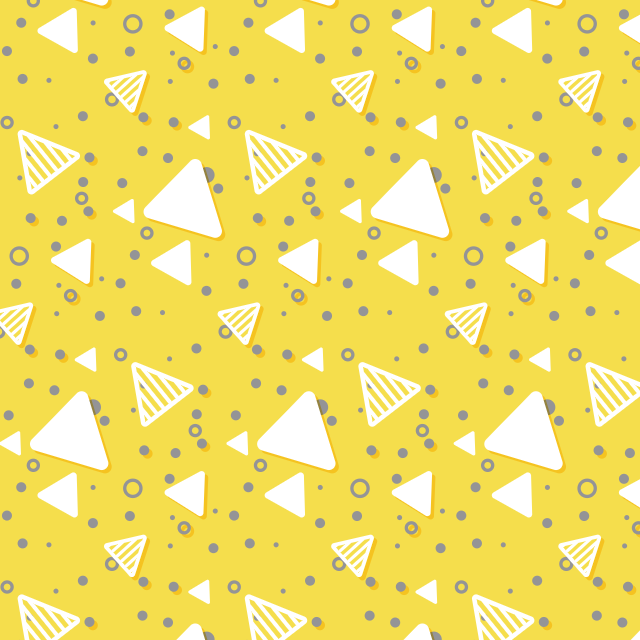
This pattern is drawn by a WebGL 1 fragment shader. Its source:

```glsl
precision highp float;
// Half-drop repeat of white rounded triangles, plain, striped or raised by an
// orange shadow, with grey rings and a hashed scatter of dots on yellow.
// Each part is a distance function folded into one brick-offset repeat cell.

uniform vec2 u_resolution;

const float CANVAS = 768.0;                  // design units per canvas height
const vec2 REPEAT = vec2(272.6, 278.7);      // cell size; rows shift by half
const vec2 DOT_GRID = vec2(6.0, 7.0);        // scatter slots per cell
const float DOT_JITTER = 0.64;
const float DOT_GAP = 3.0;                   // clearance from other parts
const float DOT_RADIUS = 6.0;
const float SPECK_RADIUS = 3.0;
const float SPECK_SHARE = 0.43;
const float RAISED_SHARE = 0.35;
const float RING_WIDTH = 4.0;
const vec2 SHADOW_SHIFT = vec2(4.0, 4.0);
const vec3 YELLOW = vec3(0.96, 0.87, 0.30);
const vec3 GREY = vec3(0.58, 0.58, 0.59);
const vec3 WHITE = vec3(1.0);
const vec3 SHADOW_TINT = vec3(1.0, 0.88, 0.42);

vec3 hash32(vec2 p) {
  vec3 h = fract(p.xyx * vec3(0.1031, 0.1030, 0.0973));
  h += dot(h, h.yxz + 33.33);
  return fract((h.xxy + h.yzz) * h.zyx);
}

// Nearest copy of an offset in the half-drop lattice
vec2 wrapCell(vec2 d) {
  float row = floor(d.y / REPEAT.y + 0.5);
  d -= row * vec2(0.5 * REPEAT.x, REPEAT.y);
  d.x = mod(d.x + 0.5 * REPEAT.x, REPEAT.x) - 0.5 * REPEAT.x;
  return d;
}

float segment(vec2 p, vec2 a, vec2 b) {
  vec2 ab = b - a;
  return length(p - a - ab * clamp(dot(p - a, ab) / dot(ab, ab), 0.0, 1.0));
}

float side(vec2 p, vec2 a, vec2 b) {
  return (b.x - a.x) * (p.y - a.y) - (b.y - a.y) * (p.x - a.x);
}

// Triangle with one tip at the anchor, the others at edges u and v (clockwise)
float triangle(vec2 p, vec2 anchor, vec2 u, vec2 v, float rounding) {
  p = wrapCell(p - anchor);
  vec2 mid = (u + v) / 3.0;
  vec2 a = rounding * normalize(mid);
  vec2 b = u - rounding * normalize(u - mid);
  vec2 c = v - rounding * normalize(v - mid);
  float d = min(segment(p, a, b), min(segment(p, b, c), segment(p, c, a)));
  float inner = min(side(p, a, b), min(side(p, b, c), side(p, c, a)));
  return (inner > 0.0 ? -d : d) - rounding;
}

float disc(vec2 p, vec2 centre, float radius) {
  return length(wrapCell(p - centre)) - radius;
}

float ring(vec2 p, vec2 centre, float radius) {
  return abs(disc(p, centre, radius)) - 0.5 * RING_WIDTH;
}

// Frame plus parallel bars inside a shape of distance d
float striped(float d, float across, float spacing, float bar, float frame) {
  float bars = abs(fract(across / spacing) - 0.5) * spacing - 0.5 * bar;
  return max(d, min(-d - frame, bars));
}

float smallStriped(vec2 p) {
  return triangle(p, vec2(125.0, 97.0), vec2(50.0, -11.5), vec2(34.0, 38.0), 4.0);
}

float largeStriped(vec2 p) {
  return triangle(p, vec2(23.0, 157.0), vec2(73.0, 29.5), vec2(13.0, 76.0), 5.0);
}

float raisedSolids(vec2 p) {
  float large = triangle(p, vec2(172.5, 256.0), vec2(63.5, -65.0), vec2(91.5, 27.0), 8.0);
  float medium = triangle(p, vec2(197.5, 33.5), vec2(46.5, -25.0), vec2(44.5, 28.0), 4.0);
  return min(large, medium);
}

float plainSolids(vec2 p) {
  float medium = triangle(p, vec2(45.0, 37.0), vec2(45.0, -27.0), vec2(46.5, 26.0), 4.0);
  vec2 u = vec2(24.0, -14.5);
  vec2 v = vec2(25.0, 14.0);
  float small = min(triangle(p, vec2(226.0, 153.0), u, v, 2.0),
                    triangle(p, vec2(135.5, 253.5), u, v, 2.0));
  return min(medium, small);
}

float raisedRing(vec2 p) { return ring(p, vec2(221.0, 76.0), 6.0); }

float ringsAndDiscs(vec2 p) {
  float d = min(ring(p, vec2(159.4, 28.6), 9.7), raisedRing(p));
  d = min(d, min(ring(p, vec2(40.0, 1.0), 6.0), ring(p, vec2(134.4, 119.3), 6.5)));
  d = min(d, min(ring(p, vec2(8.5, 147.0), 6.0), ring(p, vec2(98.0, 238.0), 6.0)));
  return min(d, min(disc(p, vec2(248.0, 210.0), 9.5), disc(p, vec2(36.0, 183.5), 4.0)));
}

float triangles(vec2 p) {
  return min(min(raisedSolids(p), plainSolids(p)), min(smallStriped(p), largeStriped(p)));
}

// Jittered dots that keep clear of other parts: x = dots, y = their shadows
vec2 scatteredDots(vec2 p) {
  vec2 slotSize = REPEAT / DOT_GRID;
  vec2 nearest = vec2(CANVAS);
  for (int j = -1; j <= 1; j++) {
    for (int i = -1; i <= 1; i++) {
      vec2 slot = floor(p / slotSize) + vec2(float(i), float(j));
      float row = floor((slot.y + 0.5) / DOT_GRID.y);
      vec2 id = mod(slot - row * vec2(0.5 * DOT_GRID.x, 0.0) + 0.5, DOT_GRID);
      vec3 rnd = hash32(floor(id) + 17.0);
      vec2 centre = (slot + 0.5 + DOT_JITTER * (rnd.xy - 0.5)) * slotSize;
      bool speck = rnd.z < SPECK_SHARE;
      float radius = speck ? SPECK_RADIUS : DOT_RADIUS;
      if (min(triangles(centre), ringsAndDiscs(centre)) > radius + DOT_GAP) {
        nearest.x = min(nearest.x, length(p - centre) - radius);
        if (!speck && fract(rnd.z * 37.0) < RAISED_SHARE)
          nearest.y = min(nearest.y, length(p - centre - SHADOW_SHIFT) - radius);
      }
    }
  }
  return nearest;
}

void main() {
  float unit = CANVAS / u_resolution.y;
  vec2 p = vec2(gl_FragCoord.x, u_resolution.y - gl_FragCoord.y) * unit;
  vec2 lifted = p - SHADOW_SHIFT;

  // Grey layer over its shadows
  vec2 dots = scatteredDots(p);
  float dotShadow = min(dots.y, raisedRing(lifted));
  float grey = min(dots.x, ringsAndDiscs(p));
  vec3 colour = YELLOW * mix(WHITE, SHADOW_TINT, clamp(0.5 - dotShadow / unit, 0.0, 1.0));
  colour = mix(colour, GREY, clamp(0.5 - grey / unit, 0.0, 1.0));

  // Triangle shadows tint what lies below; stripe gaps stay clear
  float smallFrame = smallStriped(p);
  float shadow = min(raisedSolids(lifted), max(smallStriped(lifted), -smallFrame));
  colour *= mix(WHITE, SHADOW_TINT, clamp(0.5 - shadow / unit, 0.0, 1.0));

  // White triangles
  float acrossSmall = dot(wrapCell(p - vec2(125.0, 97.0)), vec2(0.67, 0.74));
  float acrossLarge = dot(wrapCell(p - vec2(23.0, 157.0)), vec2(0.78, -0.63));
  float white = min(raisedSolids(p), plainSolids(p));
  white = min(white, striped(smallFrame, acrossSmall, 8.0, 3.8, 4.5));
  white = min(white, striped(largeStriped(p), acrossLarge, 10.5, 4.8, 5.5));
  gl_FragColor = vec4(mix(colour, WHITE, clamp(0.5 - white / unit, 0.0, 1.0)), 1.0);
}
```
